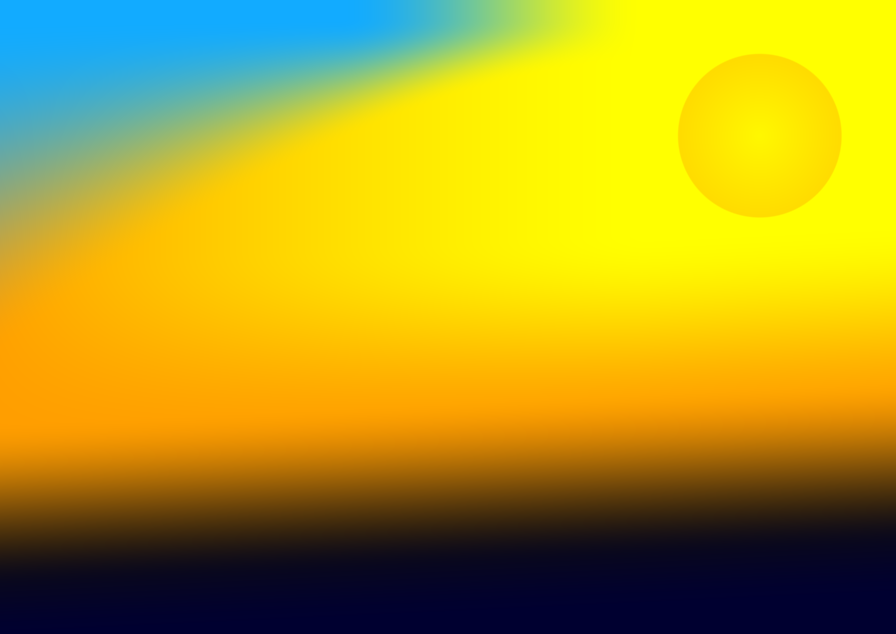
Write a WebGL 1 fragment shader that draws this background.

```glsl
precision highp float;
// A hazy sunset: a warm sky that yellows toward the right, a blue corner
// at the upper left, a pale sun disc and a dark, softly blurred ground.
// Built from smoothstep ramps whose edges slope and bend with x.

uniform vec2 u_resolution;

// Golden sky: orange near the horizon, yellow higher up and to the right.
vec3 warmSky(float x, float aboveHorizon) {
  float topGreen = 0.64 + 0.36 * (1.0 - pow(1.0 - min(x / 0.72, 1.0), 1.4));
  float lift = smoothstep(0.06, 0.38, aboveHorizon);
  return vec3(1.0, mix(0.615, topGreen, lift), 0.0);
}

// Share of blue: deep at the left edge, thinning out toward the right.
float blueAmount(float x, float depth) {
  float reach = 0.1 + 0.46 * pow(max(1.0 - x / 0.7, 0.0), 1.7);
  float downward = 1.0 - smoothstep(0.03, reach, depth);
  float across = 1.0 - smoothstep(0.38, 0.72, x);
  return downward * across;
}

void main() {
  vec2 uv = gl_FragCoord.xy / u_resolution;
  float depth = 1.0 - uv.y;                 // distance below the top edge
  float horizon = 0.795 - 0.065 * uv.x;     // middle of the ground blur
  float below = depth - horizon;

  // Sky
  vec3 color = warmSky(uv.x, -below);
  color = mix(color, vec3(0.07, 0.67, 1.0), blueAmount(uv.x, depth));

  // Sun, brightest at its centre
  vec2 toSun = uv - vec2(0.848, 0.786);
  toSun.x *= u_resolution.x / u_resolution.y;
  float sunDistance = length(toSun);
  float edge = 1.0 / u_resolution.y;
  float disc = 1.0 - smoothstep(0.129 - edge, 0.129 + edge, sunDistance);
  vec3 sunColor = vec3(1.0, mix(0.97, 0.86, min(sunDistance / 0.129, 1.0)), 0.0);
  color = mix(color, sunColor, disc);

  // Ground, fading from warm black to navy
  vec3 ground = mix(vec3(0.06, 0.05, 0.06), vec3(0.0, 0.0, 0.19),
                    smoothstep(0.04, 0.22, below));
  color = mix(color, ground, smoothstep(-0.13, 0.13, below));

  gl_FragColor = vec4(color, 1.0);
}
```
